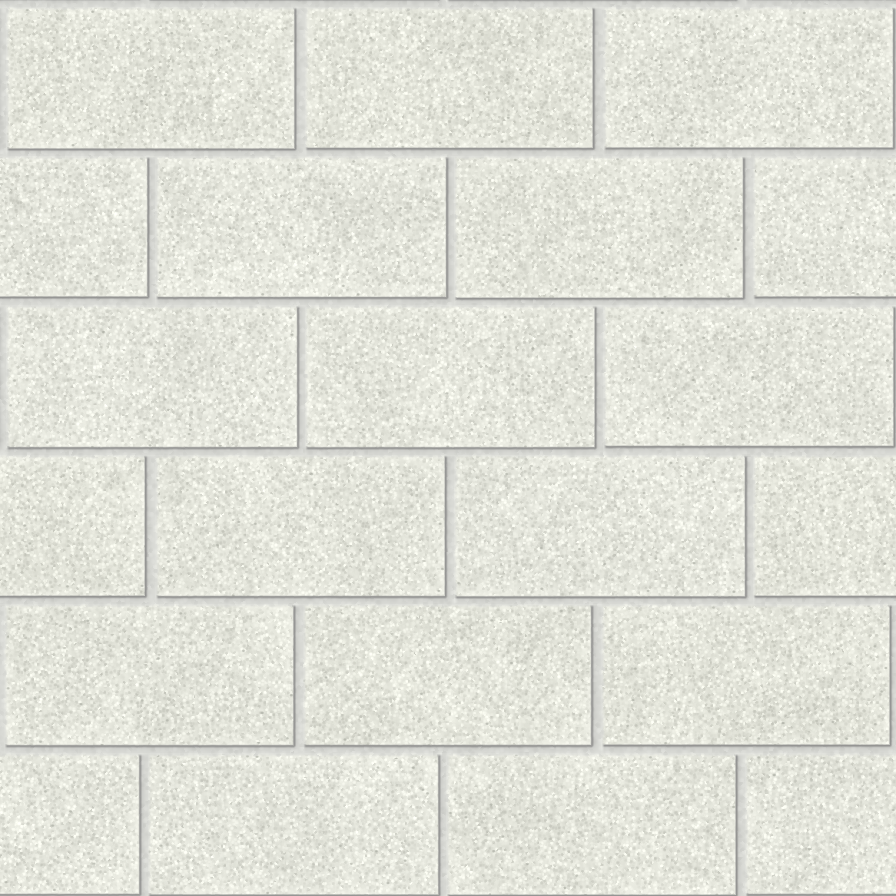
Give the GLSL for this texture, as a WebGL 1 fragment shader.

```glsl
precision highp float;
// Pale concrete block wall in running bond: three blocks across, six courses down.
// Each block is a box in its grid cell with a soft shadow along its right and bottom
// edge, a chalky rim, and a face grained by cellular noise over layered sine blotches.
uniform vec2 u_resolution;

const vec2 GRID = vec2(3.0, 6.0);
const vec2 ORIGIN = vec2(0.0052, 0.0075);
const vec2 BLOCK_SIZE = vec2(0.3228, 0.1574);
const vec3 FACE = vec3(0.890, 0.895, 0.855);
const vec3 CHALK = vec3(0.940, 0.943, 0.905);
const vec3 MORTAR = vec3(0.868, 0.872, 0.852);
const vec3 SHADOW = vec3(0.555, 0.555, 0.550);
const vec3 PIT = vec3(0.66, 0.67, 0.63);

vec2 hash2(vec2 p) {
  vec3 q = fract(vec3(p.xyx) * vec3(0.1031, 0.1030, 0.0973));
  q += dot(q, q.yzx + 33.33);
  return fract((q.xx + q.yz) * q.zy);
}

// Nearest feature point: x = distance, y = random value of that point
vec2 cellular(vec2 p) {
  vec2 base = floor(p);
  vec2 nearest = vec2(9.0, 0.0);
  for (int j = -1; j <= 1; j++) {
    for (int i = -1; i <= 1; i++) {
      vec2 id = base + vec2(float(i), float(j));
      float d = length(id + hash2(id) - p);
      if (d < nearest.x) nearest = vec2(d, hash2(id + 57.0).x);
    }
  }
  return nearest;
}

// Light and dark grains, from -1 to 1
float grains(vec2 p) {
  vec2 c = cellular(p);
  return (2.0 * c.y - 1.0) * (1.0 - smoothstep(0.1, 0.85, c.x));
}

// Broad cloudy variation from bent sines, roughly -1 to 1
float blotches(vec2 p) {
  float sum = 0.0;
  float weight = 0.5;
  for (int i = 0; i < 4; i++) {
    p = mat2(0.8, 0.6, -0.6, 0.8) * p + 1.7;
    sum += weight * sin(p.x + 1.3 * sin(p.y)) * cos(0.8 * p.y);
    p *= 1.9;
    weight *= 0.65;
  }
  return sum;
}

// Joint colour at a distance outside the block's right or bottom edge
vec3 jointColor(float outside, float start, float grain) {
  vec3 color = MORTAR + 0.035 * grain;
  float contact = exp(-pow((outside - 0.0009) / 0.0023, 2.0));
  float falloff = exp(-outside / 0.0042);
  return mix(color, SHADOW, start * max(0.92 * contact, 0.52 * falloff));
}

// Block face, whitened and chipped towards its edges
vec3 faceColor(vec2 p, float inside, vec2 rnd, float grain, float fine) {
  vec2 seed = 30.0 * rnd;
  float cloud = blotches(p * 24.0 + seed);
  float streak = grains(p * vec2(250.0, 46.0) + seed);
  float patchy = grains(p * vec2(65.0, 48.0) + seed);
  vec3 color = FACE + (rnd.x - 0.5) * vec3(0.010, 0.010, 0.014);
  color += 0.024 * cloud + 0.020 * streak + 0.034 * grain + 0.095 * fine;

  float rim = exp(-inside / 0.0075) * (0.75 + 0.8 * patchy + 0.4 * cloud);
  color = mix(color, CHALK + 0.05 * fine, clamp(rim, 0.0, 0.9));

  // Sparse pits, more frequent near the edges
  vec2 pit = cellular(p * vec2(85.0, 105.0) + seed);
  float chance = 0.025 + 0.12 * exp(-inside / 0.007);
  float pitMask = step(1.0 - chance, pit.y) * (1.0 - smoothstep(0.05, 0.22, pit.x));
  return mix(color, PIT, 0.65 * pitMask);
}

void main() {
  vec2 uv = gl_FragCoord.xy / u_resolution;
  float pixel = 1.0 / min(u_resolution.x, u_resolution.y);
  vec2 p = vec2(uv.x, 1.0 - uv.y);

  // Running bond, with the lowest courses slipping a little to the left
  vec2 q = p - ORIGIN;
  float course = mod(floor(q.y * GRID.y), GRID.y);
  float slip = 0.0016 - 0.0022 * pow(max(course - 3.0, 0.0), 2.0);
  q.x -= 0.5 * mod(course, 2.0) / GRID.x + slip;
  vec2 cell = floor(q * GRID);
  vec2 local = q - cell / GRID;
  vec2 rnd = hash2(vec2(mod(cell.x, GRID.x), course) + 11.0);
  vec2 size = BLOCK_SIZE + (rnd - 0.5) * vec2(0.0040, 0.0016);

  float grain = grains(p * 180.0);
  float fine = grains(p * 270.0 + 19.0);

  // Distances to the edges; left and top are worn, right and bottom straighter
  vec2 beyond = local - size + 0.00015 * grain;
  float edge = max(beyond.x, beyond.y);
  float outside = length(max(beyond, 0.0));
  float nearEdge = min(local.x, local.y);
  float inside = max(min(nearEdge, -edge), 0.0);
  float soft = 0.0006 + 0.5 * pixel;
  float crisp = 1.0 - smoothstep(-soft, soft, edge);
  float worn = smoothstep(0.0, 0.0045, nearEdge + 0.0014 * grain);
  float start = smoothstep(0.0, 0.004, nearEdge) * step(-soft, edge);

  vec3 joint = jointColor(outside, start, grain);
  vec3 face = faceColor(p, inside, rnd, grain, fine);
  gl_FragColor = vec4(mix(joint, face, crisp * worn), 1.0);
}
```
